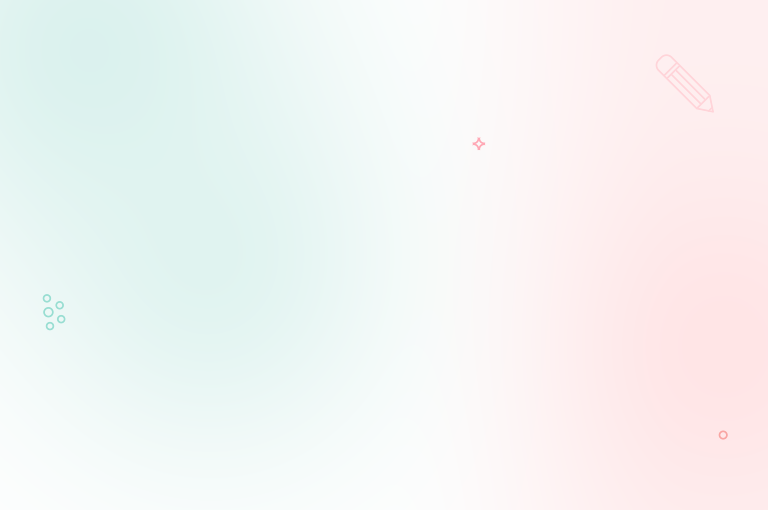
Reproduce this background procedurally as a WebGL 2 fragment shader.

```glsl
#version 300 es
precision highp float;

uniform vec2 u_resolution;
out vec4 fragColor;

const vec3 PAPER = vec3(0.994, 0.995, 0.995);
const vec3 MINT = vec3(0.845, 0.942, 0.926);
const vec3 BLUSH = vec3(1.0, 0.870, 0.876);
const vec3 PENCIL_PINK = vec3(1.0, 0.830, 0.850);
const vec3 STAR_PINK = vec3(1.0, 0.660, 0.710);
const vec3 CORAL = vec3(0.975, 0.650, 0.640);
const vec3 BUBBLE_TEAL = vec3(0.600, 0.870, 0.825);
const float HALF_STROKE = 0.0017;

// Soft elliptical falloff
float glow(vec2 p, vec2 center, vec2 spread) {
    vec2 q = (p - center) / spread;
    return exp(-0.5 * dot(q, q));
}

// Antialiased line along the zero level of a distance
float stroke(float d, float pixel) {
    return 1.0 - smoothstep(-0.6 * pixel, 0.6 * pixel, abs(d) - HALF_STROKE);
}

float segment(vec2 p, vec2 a, vec2 b) {
    vec2 ab = b - a;
    return length(p - a - ab * clamp(dot(p - a, ab) / dot(ab, ab), 0.0, 1.0));
}

float roundBox(vec2 p, vec2 halfSize, float radius) {
    vec2 q = abs(p) - halfSize + radius;
    return length(max(q, 0.0)) + min(max(q.x, q.y), 0.0) - radius;
}

// Four-pointed star bounded by circular arcs
float sparkle(vec2 p, float size) {
    vec2 q = abs(p);
    return max(size * 0.92 - length(q - size), max(q.x, q.y) - size);
}

// Unsigned distance to the pencil lines; x runs toward the tip
float pencil(vec2 p) {
    float bodyLength = 0.120;
    float halfWidth = 0.018;
    float tip = 0.027;
    vec2 q = vec2(p.x, abs(p.y));
    vec2 fromMiddle = p + vec2(0.5 * bodyLength, 0.0);
    float radius = fromMiddle.x < 0.0 ? 0.014 : 0.0;
    float d = abs(roundBox(fromMiddle, vec2(0.5 * bodyLength, halfWidth), radius));
    d = min(d, segment(q, vec2(0.0, halfWidth), vec2(tip, 0.0)));
    d = min(d, segment(q, vec2(-0.083, 0.006), vec2(0.0, 0.006)));
    d = min(d, segment(q, vec2(0.020, 0.0), vec2(0.020, 0.005)));
    for (int i = 0; i < 2; i++) {
        float x = -0.091 + 0.008 * float(i);
        d = min(d, segment(q, vec2(x, 0.0), vec2(x, halfWidth)));
    }
    return d;
}

// Staggered column of small rings
float bubbles(vec2 p) {
    float d = 1.0;
    for (int i = 0; i < 5; i++) {
        float k = float(i);
        vec2 center = vec2(0.092 + 0.0235 * mod(k, 2.0) + 0.0015 * k, 0.415 - 0.0136 * k);
        float radius = i == 2 ? 0.0085 : 0.0066;
        d = min(d, abs(length(p - center) - radius));
    }
    return d;
}

vec3 background(vec2 p) {
    float mintTop = 0.90 * glow(p, vec2(0.17, 0.91), vec2(0.28, 0.30));
    float mintMiddle = 0.72 * glow(p, vec2(0.42, 0.47), vec2(0.25, 0.27));
    float blushWash = 0.45 * smoothstep(0.75, 1.35, p.x);
    float blushCore = 0.62 * glow(p, vec2(1.42, 0.32), vec2(0.21, 0.23));
    vec3 color = mix(PAPER, MINT, 1.0 - (1.0 - mintTop) * (1.0 - mintMiddle));
    return mix(color, BLUSH, 1.0 - (1.0 - blushWash) * (1.0 - blushCore));
}

void main() {
    vec2 p = gl_FragCoord.xy / u_resolution.y;
    float pixel = 1.0 / u_resolution.y;
    vec3 color = background(p);

    // Pencil, turned to point down and right
    vec2 fromPencil = p - vec2(1.379, 0.800);
    vec2 along = normalize(vec2(1.0, -1.0));
    vec2 pencilSpace = vec2(dot(fromPencil, along), dot(fromPencil, along.yx * vec2(-1.0, 1.0)));
    color = mix(color, PENCIL_PINK, stroke(pencil(pencilSpace), pixel));

    // Small accents
    float star = sparkle(p - vec2(0.939, 0.718), 0.0105);
    float ring = length(p - vec2(1.418, 0.147)) - 0.0072;
    color = mix(color, STAR_PINK, stroke(star, pixel));
    color = mix(color, CORAL, stroke(ring, pixel));
    color = mix(color, BUBBLE_TEAL, stroke(bubbles(p), pixel));

    fragColor = vec4(color, 1.0);
}
```
